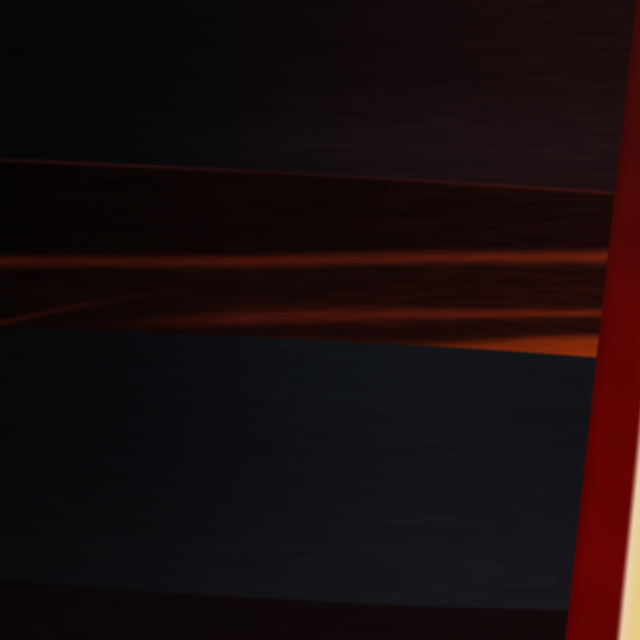
A Shadertoy shader for this background:

```glsl
vec2 hash2(vec2 p) {
    p = vec2(dot(p, vec2(127.1, 311.7)), dot(p, vec2(269.5, 183.3)));
    return fract(sin(p) * 43758.55);
}

// Distance to the nearest scattered cell point
float cellular(vec2 p) {
    vec2 cell = floor(p), local = fract(p);
    float nearest = 2.0;
    for (int j = -1; j <= 1; j++)
    for (int i = -1; i <= 1; i++) {
        vec2 offset = vec2(i, j);
        vec2 delta = offset + hash2(cell + offset) - local;
        nearest = min(nearest, dot(delta, delta));
    }
    return sqrt(nearest);
}

// Long fibres: stretched cells over layered sines, centred near zero
float woodGrain(vec2 p) {
    float y = p.y + 0.004 * sin(p.x * 7.0 + p.y * 19.0);
    float fibres = 0.7 * (cellular(vec2(p.x * 13.0, y * 125.0)) - 0.5);
    fibres += 0.4 * (cellular(vec2(p.x * 5.0 + 7.0, y * 58.0)) - 0.5);
    float waves = 0.0;
    for (float k = 1.0; k < 4.0; k++)
        waves += sin(y * 97.0 * k + 2.0 * sin(p.x * 3.0 + k * 2.1)) / k;
    return fibres + 0.06 * waves;
}

// Soft ridge around a centre line
float streak(float offset, float width) {
    return exp(-offset * offset / (width * width));
}

void mainImage(out vec4 fragColor, in vec2 fragCoord) {
    vec2 uv = fragCoord / iResolution.xy;
    float x = uv.x, down = 1.0 - uv.y;
    float soft = 0.0025 + 0.5 / iResolution.y;
    float grain = woodGrain(vec2(x, down));

    // Plank seams, measured from the top
    float upperSeam = 0.250 + 0.040 * x + 0.015 * x * x;
    float middleSeam = 0.514 + 0.020 * x + 0.030 * x * x;
    float lowerSeam = 0.905 + 0.090 * x - 0.040 * x * x;

    // Upper plank with a grey sheen near its seam
    vec3 upper = mix(vec3(0.024, 0.024, 0.028), vec3(0.105, 0.046, 0.050), smoothstep(0.1, 1.0, x));
    upper += vec3(0.024, 0.023, 0.028) * streak(down - 0.235, 0.08) * smoothstep(0.05, 0.6, x);
    upper *= 1.0 + 0.3 * grain;

    // Reddish plank with glowing bands
    vec3 brown = mix(vec3(0.025, 0.013, 0.013), vec3(0.105, 0.036, 0.030), x);
    brown += vec3(0.050, 0.012, 0.006) * smoothstep(0.39, 0.46, down) * (0.4 + 0.6 * x);
    brown *= 1.0 + 0.55 * grain;
    vec3 ember = mix(vec3(0.17, 0.040, 0.014), vec3(0.34, 0.095, 0.028), x * x);
    float glow = 1.0 + 0.2 * grain;
    float bandCentre = 0.409 - 0.007 * smoothstep(0.3, 0.75, x);
    brown += ember * glow * streak(down - bandCentre, 0.010);
    float risingBand = 0.489 + 0.050 * exp(-5.0 * x);
    float risingWidth = 0.006 + 0.007 * streak(x - 0.45, 0.25);
    brown += 0.75 * ember * glow * streak(down - risingBand, risingWidth) * smoothstep(0.1, 0.4, x);
    float leftCurl = 0.505 - 0.25 * x + 0.25 * x * x;
    brown += 0.55 * ember * streak(down - leftCurl, 0.005) * smoothstep(0.35, 0.0, x);

    // Bright wedge opening towards the right
    float wedgeTop = middleSeam - 0.004 - 0.032 * smoothstep(0.60, 0.96, x);
    float wedge = smoothstep(-0.006, 0.012, down - wedgeTop) * smoothstep(0.3, 0.92, x);
    brown = mix(brown, vec3(0.56, 0.18, 0.04) * glow, wedge * (0.35 + 0.6 * x));

    // Blue-black plank
    vec3 blue = mix(vec3(0.026, 0.031, 0.038), vec3(0.073, 0.074, 0.090), smoothstep(0.0, 0.75, x));
    blue += vec3(0.002, 0.010, 0.013) * streak(length(vec2(x - 0.58, (down - 0.58) * 2.0)), 0.28);
    blue += vec3(0.020, 0.014, 0.020) * smoothstep(0.66, 0.92, down);
    blue *= 1.0 + 0.2 * grain;

    vec3 base = mix(vec3(0.038, 0.022, 0.027), vec3(0.085, 0.038, 0.040), x) * (1.0 + 0.3 * grain);

    // Stack the planks
    vec3 color = mix(upper, brown, smoothstep(-soft, soft, down - upperSeam));
    color += vec3(0.11, 0.028, 0.017) * streak(down - upperSeam, 0.0035) * (0.75 + 0.25 * sin(x * 9.0));
    color = mix(color, blue, smoothstep(-soft, soft, down - middleSeam));
    color = mix(color, base, smoothstep(-soft, soft, down - lowerSeam));

    // Slanted red strip with a mottled surface
    float stripEdge = x - (0.994 - 0.111 * down);
    vec3 red = mix(vec3(0.25, 0.045, 0.035), vec3(0.40, 0.012, 0.010), smoothstep(0.0, 0.75, down));
    red *= 0.93 + 0.12 * cellular(vec2(x * 12.0, down * 9.0));
    red *= 0.85 + 0.15 * smoothstep(0.0, 0.02, stripEdge);
    color = mix(color, red, smoothstep(-soft, soft, stripEdge));

    // Pale sliver beyond the strip
    float paleEdge = x - (1.069 - 0.103 * down);
    vec3 pale = mix(vec3(0.92, 0.82, 0.68), vec3(0.90, 0.80, 0.52), smoothstep(0.0, 0.025, paleEdge));
    color = mix(color, pale, smoothstep(-2.0 * soft, 2.0 * soft, paleEdge));

    fragColor = vec4(color, 1.0);
}
```
